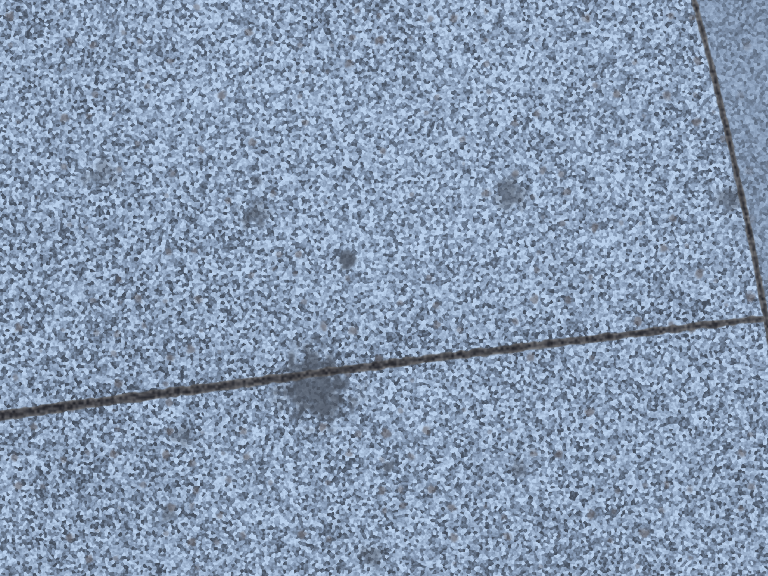
This texture is drawn by a Shadertoy shader. Its source:

```glsl
const vec3 DARK_GRAIN = vec3(0.27, 0.31, 0.37);
const vec3 MID_GRAIN = vec3(0.525, 0.605, 0.715);
const vec3 PALE_GRAIN = vec3(0.73, 0.82, 0.93);
const vec3 STAIN_COLOR = vec3(0.29, 0.32, 0.37);
const vec3 RUST_COLOR = vec3(0.40, 0.39, 0.41);
const vec3 JOINT_COLOR = vec3(0.32, 0.32, 0.33);
const vec3 JOINT_SHADOW = vec3(0.19, 0.19, 0.21);
const float GRAIN_DENSITY = 185.0;
const float GRAIN_SHARPNESS = 13.0;
const float GRAIN_CONTRAST = 0.98;
const float FINE_CONTRAST = 0.36;
const float PIT_DENSITY = 22.0;
const float PIT_CHANCE = 0.38;

// Stains: centre x, centre y, radius, strength
const int STAIN_COUNT = 12;
const vec4 STAINS[STAIN_COUNT] = vec4[](
    vec4(0.441, 0.630, 0.027, 0.68), vec4(0.887, 0.667, 0.031, 0.60),
    vec4(0.602, 0.549, 0.015, 0.80), vec4(0.177, 0.701, 0.033, 0.42),
    vec4(0.548, 0.333, 0.072, 0.78), vec4(0.674, 0.193, 0.012, 0.70),
    vec4(0.906, 0.186, 0.018, 0.55), vec4(1.267, 0.653, 0.027, 0.50),
    vec4(0.646, 0.034, 0.024, 0.50), vec4(0.290, 0.106, 0.015, 0.50),
    vec4(0.444, 0.684, 0.012, 0.55), vec4(0.316, 0.241, 0.018, 0.42));

// Integer hash giving two values from 0 to 1
vec2 hash2(vec2 cell) {
    uvec2 v = uvec2(ivec2(floor(cell)) + 4096);
    v = v * 1664525u + 1013904223u;
    v.x += v.y * 1664525u;
    v.y += v.x * 1664525u;
    v ^= v >> 16u;
    v.x += v.y * 1664525u;
    v.y += v.x * 1664525u;
    v ^= v >> 16u;
    return vec2(v & 65535u) / 65535.0;
}

float valueNoise(vec2 p) {
    vec2 cell = floor(p), f = fract(p);
    f = f * f * (3.0 - 2.0 * f);
    float low = mix(hash2(cell).x, hash2(cell + vec2(1, 0)).x, f.x);
    float high = mix(hash2(cell + vec2(0, 1)).x, hash2(cell + 1.0).x, f.x);
    return mix(low, high, f.y);
}

// Soft Voronoi: every crystal has its own tone
float crystalTone(vec2 p) {
    vec2 cell = floor(p);
    float tone = 0.0, total = 0.0;
    for (int j = -1; j <= 1; j++)
    for (int i = -1; i <= 1; i++) {
        vec2 id = cell + vec2(i, j);
        vec2 d = id + hash2(id) - p;
        float weight = exp(-GRAIN_SHARPNESS * dot(d, d));
        tone += weight * hash2(id + 971.0).y;
        total += weight;
    }
    return tone / total;
}

// Fades a ragged blot out around its rim
float blot(vec2 d, float radius, float ragged) {
    return 1.0 - smoothstep(0.35, 1.15, length(d) / radius + ragged);
}

float stainMask(vec2 p) {
    float ragged = 0.8 * (valueNoise(p * 75.0) - 0.5) + 0.5 * (valueNoise(p * 170.0) - 0.5);
    float mask = 0.0;
    for (int i = 0; i < STAIN_COUNT; i++) {
        vec4 s = STAINS[i];
        mask = max(mask, s.w * blot(p - s.xy, s.z, ragged));
    }
    return mask;
}

// Small pits scattered one per cell
float pitMask(vec2 p) {
    vec2 q = p * PIT_DENSITY, id = floor(q);
    vec2 pick = hash2(id + 313.0);
    vec2 centre = 0.25 + 0.5 * hash2(id + 57.0);
    float ragged = 0.6 * (valueNoise(p * 190.0) - 0.5);
    float radius = mix(0.09, 0.21, pick.y);
    return step(pick.x, PIT_CHANCE) * mix(0.3, 0.65, pick.y) * blot(fract(q) - centre, radius, ragged);
}

void mainImage(out vec4 fragColor, in vec2 fragCoord) {
    vec2 p = fragCoord / iResolution.y;
    float pixel = 1.0 / iResolution.y;

    // Signed distances to the two gently curved joints
    float drop = 1.0 - p.y;
    float across = (p.x - (1.205 + 0.27 * drop - 0.08 * drop * drop)) * 0.97;
    float along = (p.y - (0.278 + 0.139 * p.x - 0.0085 * p.x * p.x)) * 0.992;
    float sideSlab = smoothstep(-pixel, pixel, across);

    // Granite tone with broad light and wear
    float grain = crystalTone(p * GRAIN_DENSITY) - 0.5;
    float fine = valueNoise(p * 330.0 + 40.0) - 0.5;
    float cloud = valueNoise(p * 7.0) + 0.5 * valueNoise(p * 19.0) - 0.75;
    float contrast = mix(1.0, 0.5, sideSlab);
    float tone = 0.55 + contrast * (GRAIN_CONTRAST * grain + FINE_CONTRAST * fine);
    tone += 0.09 * cloud - 0.10 * sideSlab;
    tone += 0.06 * exp(-4.0 * dot(p - vec2(0.7, 0.7), p - vec2(0.7, 0.7))) - 0.02;
    tone -= 0.08 * exp(-abs(along) * 22.0) * step(0.0, along);
    tone = clamp(tone, 0.0, 1.0);
    vec3 color = mix(DARK_GRAIN, MID_GRAIN, min(tone * 2.0, 1.0));
    color = mix(color, PALE_GRAIN, max(tone * 2.0 - 1.0, 0.0));

    // Stains and pits
    color = mix(color, STAIN_COLOR, stainMask(p));
    color = mix(color, RUST_COLOR, pitMask(p) * (1.0 - 0.6 * sideSlab));

    // Gritty joints with a dark core
    float rough = 0.004 * (valueNoise(p * 95.0) - 0.5);
    float longGap = abs(along) + rough - mix(0.0085, 0.0055, p.x / 1.333);
    longGap = max(longGap, across);
    float sideGap = abs(across) + 0.6 * rough - 0.0048;
    float gap = min(longGap, sideGap);
    float grit = valueNoise(p * 210.0 + 9.0);
    vec3 filler = mix(JOINT_SHADOW, JOINT_COLOR, smoothstep(-0.006, 0.0, gap));
    filler += 0.24 * (grit - 0.35) * vec3(1.0, 0.98, 0.94);
    color = mix(color, filler, 0.93 * (1.0 - smoothstep(-pixel, 1.2 * pixel, gap)));

    fragColor = vec4(color, 1.0);
}
```
